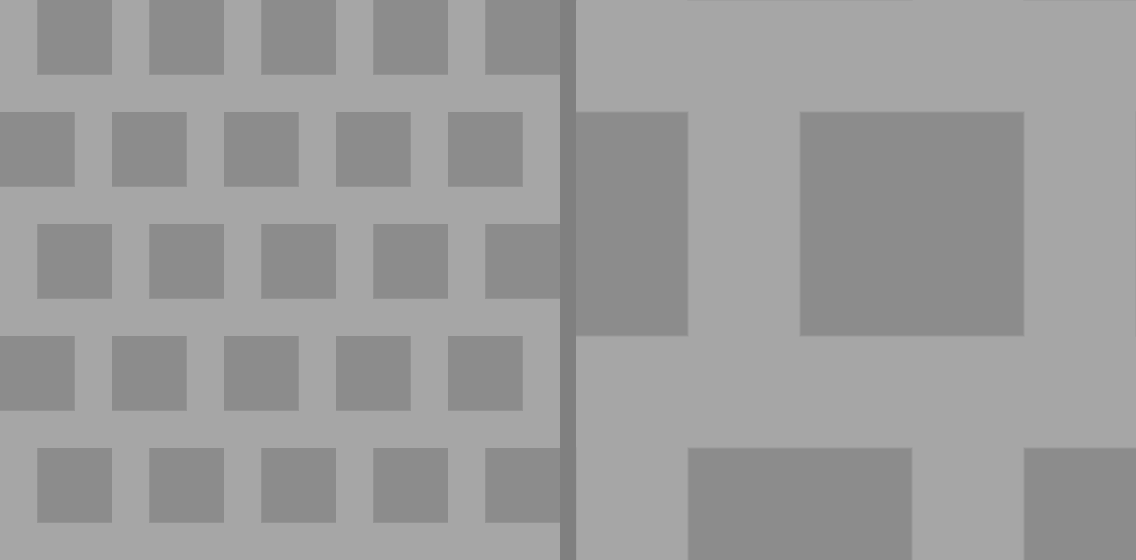
Left: the whole. Right: its middle third, enlarged.
A three.js fragment shader for this pattern:

```glsl
varying vec2 vUv;

const float REPEATS = 5.0;           // cells across and up
const float SQUARE_SIDE = 2.0 / 3.0; // in cells
const float ROW_SHIFT = 1.0 / 3.0;   // leftward slide of odd rows, in cells
const float EDGE_SOFTNESS = 0.001;   // half width of the edge blend, in canvas units
const vec3 GROUND_COLOR = vec3(0.65);
const vec3 SQUARE_COLOR = vec3(0.55);

// Signed distance to a centred square
float squareDistance(vec2 p, float halfSide) {
  vec2 d = abs(p) - halfSide;
  return length(max(d, 0.0)) + min(max(d.x, d.y), 0.0);
}

void main() {
  // Even rows meet the top and right edges; cell borders run along the gaps
  vec2 grid = vUv * REPEATS - 0.5 * (1.0 - SQUARE_SIDE);

  // Slide every other row
  grid.x += ROW_SHIFT * mod(floor(grid.y), 2.0);

  // Square in the middle of each cell, distance in canvas units
  float dist = squareDistance(fract(grid) - 0.5, 0.5 * SQUARE_SIDE) / REPEATS;
  float ground = smoothstep(-EDGE_SOFTNESS, EDGE_SOFTNESS, dist);

  gl_FragColor = vec4(mix(SQUARE_COLOR, GROUND_COLOR, ground), 1.0);
}
```
